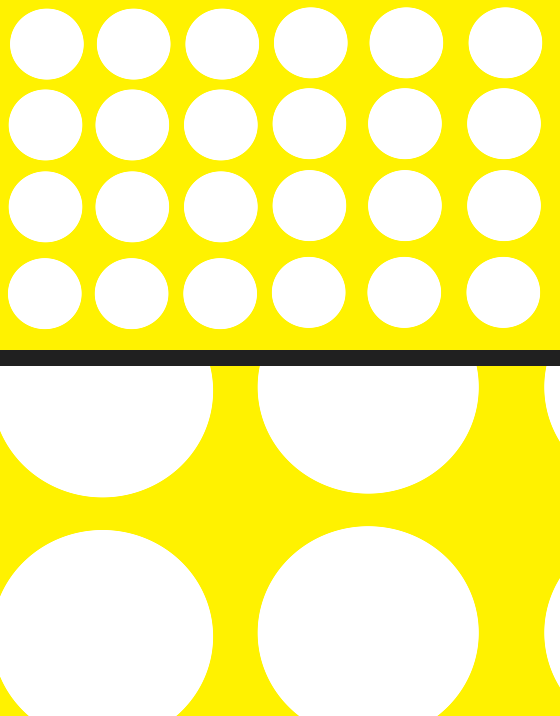
Top, the full canvas; bottom, a detail of the centre.
Give the GLSL for this pattern, as a Shadertoy shader.

```glsl
#define GROUND vec3(1.0, 0.95, 0.0)
#define DOT vec3(1.0)
#define COLUMNS 6
#define ROWS 4
#define RADII vec2(0.1053, 0.1015)
#define RIGHT_LIFT 0.0036

// Uneven grid, in canvas heights
const float columnX[COLUMNS] = float[](0.134, 0.382, 0.635, 0.888, 1.161, 1.444);
const float rowY[ROWS] = float[](0.874, 0.643, 0.409, 0.161);
const float rowShift[ROWS] = float[](0.0, -0.004, -0.004, -0.006);

// Approximate signed distance to an ellipse
float ellipseDistance(vec2 p, vec2 radii) {
    return (length(p / radii) - 1.0) * min(radii.x, radii.y);
}

// The right half of each row sits slightly higher
vec2 dotCenter(int column, int row) {
    float lift = column >= COLUMNS / 2 ? RIGHT_LIFT : 0.0;
    return vec2(columnX[column] + rowShift[row], rowY[row] + lift);
}

void mainImage(out vec4 fragColor, in vec2 fragCoord) {
    vec2 p = fragCoord / iResolution.y;

    // Nearest dot edge
    float edge = 1.0;
    for (int row = 0; row < ROWS; row++) {
        for (int column = 0; column < COLUMNS; column++) {
            edge = min(edge, ellipseDistance(p - dotCenter(column, row), RADII));
        }
    }

    // Smooth over about one pixel
    float halfPixel = 0.5 / iResolution.y;
    float coverage = 1.0 - smoothstep(-halfPixel, halfPixel, edge);
    fragColor = vec4(mix(GROUND, DOT, coverage), 1.0);
}
```
